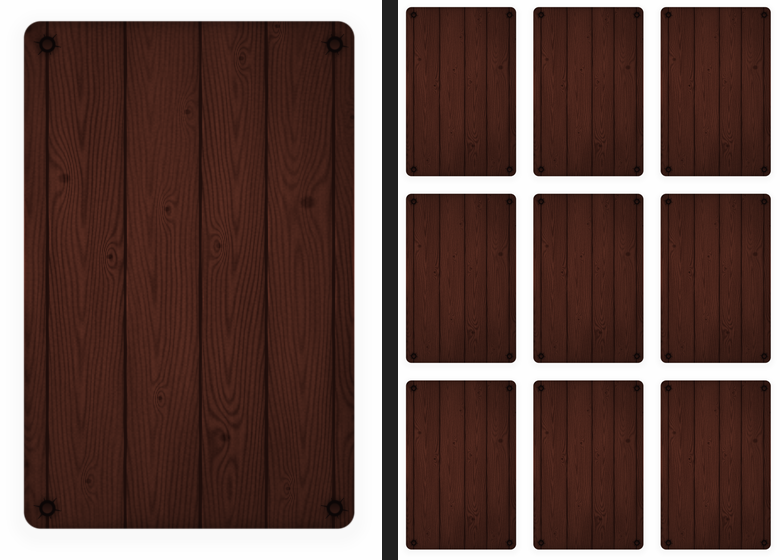
Left: one tile. Right: repeated 3 by 3.
A WebGL 2 fragment shader for this texture:

```glsl
#version 300 es
precision highp float;
uniform vec2 u_resolution;
out vec4 outColor;

// Lengths are fractions of the canvas height
const float ASPECT = 350.0 / 512.0;
const vec2 PANEL_CENTER = vec2(0.3385, 0.509);
const vec2 PANEL_HALF = vec2(0.2956, 0.4531);
const float CORNER = 0.030;
const float SEAMS[5] = float[5](0.0846, 0.2240, 0.3585, 0.4766, 0.5970);
const float SEAM_WIDTH = 0.0022;
const vec2 BOLT_CENTER = vec2(0.3420, 0.5065);
const vec2 BOLT_HALF = vec2(0.2572, 0.4141);
const float BOLT_RADIUS = 0.0145;
const float RING_WIDTH = 0.0085;
const float RING_LENGTH = 0.095;
const int KNOTS = 3;
const vec3 PAPER = vec3(0.995);
const vec3 HALO = vec3(0.975);
const vec3 WOOD_DARK = vec3(0.15, 0.065, 0.048);
const vec3 WOOD_LIGHT = vec3(0.36, 0.185, 0.14);
const vec3 SEAM_DARK = vec3(0.105, 0.043, 0.034);
const vec3 BOLT_BLACK = vec3(0.045, 0.022, 0.022);
const vec3 BOLT_HEAD = vec3(0.19, 0.095, 0.075);
const vec3 RIM_RED = vec3(0.16, 0.04, 0.02);

float hash(vec2 p) {
  return fract(sin(dot(p, vec2(127.1, 311.7))) * 43758.5453);
}

float noise(vec2 p) {
  vec2 i = floor(p), f = fract(p);
  f = f * f * (3.0 - 2.0 * f);
  return mix(mix(hash(i), hash(i + vec2(1, 0)), f.x),
             mix(hash(i + vec2(0, 1)), hash(i + vec2(1, 1)), f.x), f.y);
}

float roundBox(vec2 p, vec2 halfSize, float radius) {
  vec2 q = abs(p) - halfSize + radius;
  return length(max(q, 0.0)) + min(max(q.x, q.y), 0.0) - radius;
}

// Arched growth rings bent around scattered knots
float woodTone(vec2 p, float id, float left, float right) {
  float width = right - left;
  vec2 seed = vec2(id * 17.0, id * 5.0);
  float axis = left + width * mix(0.3, 0.65, hash(seed + 2.0));
  float bend = noise(vec2(id * 9.0, p.y * 5.0)) - 0.5;
  float across = (p.x - axis + 0.02 * bend) / RING_WIDTH;
  float rings = sqrt(across * across + 0.5) - p.y / RING_LENGTH;
  rings += 2.2 * noise(p * vec2(16.0, 5.0) + seed);
  rings += 0.5 * noise(p * vec2(70.0, 18.0) + seed);

  float knot = 0.0;
  for (int k = 0; k < KNOTS; k++) {
    vec2 s = seed + vec2(float(k) * 3.1, 8.0);
    vec2 at = vec2(left + width * mix(0.15, 0.85, hash(s)),
                   (float(k) + hash(s + 1.0)) / float(KNOTS));
    float size = mix(0.004, 0.013, pow(hash(s + 2.0), 2.0));
    vec2 d = (p - at) / size;
    rings += 3.5 * exp(-0.16 * dot(d * vec2(1.0, 0.45), d * vec2(1.0, 0.45)));
    knot = max(knot, 1.0 - smoothstep(0.5, 1.3, length(d * vec2(0.85, 1.1))));
  }

  float line = pow(0.5 + 0.5 * sin(6.2832 * rings), 1.7);
  float strength = mix(0.12, 0.42, noise(p * vec2(13.0, 4.0) + seed + 30.0));
  float streak = noise(p * vec2(260.0, 9.0) + seed) - 0.5;
  float cloud = noise(p * vec2(18.0, 6.0) + seed + 60.0) - 0.5;
  float speckle = noise(p * 330.0) - 0.5;
  float tone = 0.65 - strength * line + 0.16 * streak + 0.18 * cloud + 0.16 * speckle;
  return tone - 0.38 * knot;
}

void main() {
  vec2 p = gl_FragCoord.xy / u_resolution * vec2(ASPECT, 1.0);
  float px = 1.0 / u_resolution.y;
  float panel = roundBox(p - PANEL_CENTER, PANEL_HALF, CORNER);

  // Find the plank and its nearest seam
  float left = PANEL_CENTER.x - PANEL_HALF.x - 0.07;
  float right = PANEL_CENTER.x + PANEL_HALF.x + 0.06;
  float id = 0.0, seam = 1.0;
  for (int i = 0; i < 5; i++) {
    float d = p.x - SEAMS[i];
    if (d > 0.0) { left = SEAMS[i]; id = float(i + 1); }
    else right = min(right, SEAMS[i]);
    if (abs(d) < abs(seam)) seam = d;
  }

  // Wood under a soft light from the middle left
  vec3 wood = mix(WOOD_DARK, WOOD_LIGHT, woodTone(p, id, left, right));
  vec2 fromLight = (p - vec2(0.24, 0.56)) / vec2(0.50, 0.47);
  wood *= mix(0.72, 1.13, exp(-dot(fromLight, fromLight)));

  // Grooves with a worn bright lip
  float groove = seam + 0.0015 * (noise(vec2(id, p.y * 24.0)) - 0.5);
  wood *= 1.0 - 0.25 * exp(-abs(groove) / 0.006);
  wood *= 1.0 + 0.35 * noise(vec2(p.y * 30.0, 4.0)) * exp(-pow((groove - 0.0045) / 0.0015, 2.0));
  wood = mix(wood, SEAM_DARK, 0.85 * (1.0 - smoothstep(SEAM_WIDTH * 0.5, SEAM_WIDTH + px, abs(groove))));

  // Shaded border with a red glint at mid height
  wood *= 1.0 - 0.28 * exp(panel / 0.012);
  wood += RIM_RED * exp(panel / 0.003) * exp(-pow((p.y - 0.55) / 0.16, 2.0));

  // Corner bolts with radial cracks
  vec2 b = p - BOLT_CENTER;
  b -= sign(b) * BOLT_HALF;
  float r = length(b), angle = atan(b.y, b.x);
  float reach = BOLT_RADIUS * (1.55 + 0.25 * sin(angle * 2.0 + 1.0));
  float crack = abs(sin(angle * 3.0 + 0.6)) * r / 3.0 - 0.10 * (reach - r) - 0.0003;
  crack = max(crack, r - reach);
  wood *= 1.0 - 0.35 * exp(-pow(r / (BOLT_RADIUS * 1.4), 4.0));
  wood = mix(wood, BOLT_BLACK, 0.9 * (1.0 - smoothstep(-px, px, crack)));
  wood = mix(wood, BOLT_BLACK, 1.0 - smoothstep(-px, px, r - BOLT_RADIUS));
  vec3 head = BOLT_HEAD * (0.75 - 0.4 * b.y / BOLT_RADIUS);
  wood = mix(wood, head, 1.0 - smoothstep(-px, px, r - BOLT_RADIUS * 0.62));

  // Pale halo that fades out before the canvas edge
  float halo = roundBox(p - PANEL_CENTER + vec2(0.0, 0.010), PANEL_HALF, CORNER);
  vec3 color = mix(HALO, PAPER, smoothstep(0.0, 0.036, halo));
  color = mix(color, wood, 1.0 - smoothstep(-px, px, panel));
  outColor = vec4(color, 1.0);
}
```
